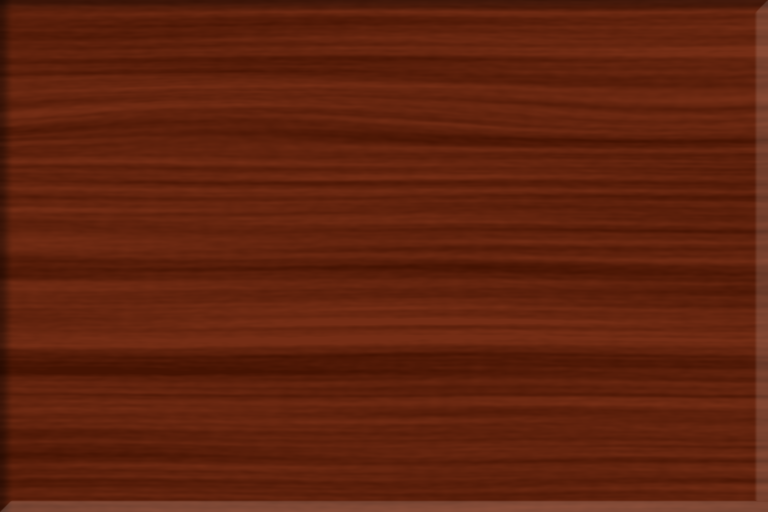
A Shadertoy shader for this texture:

```glsl
// Polished mahogany board with horizontal grain and a bevelled edge

vec2 gradient(vec2 cell) {
    float angle = 6.2832 * fract(sin(dot(cell, vec2(127.1, 311.7))) * 43758.55);
    return vec2(cos(angle), sin(angle));
}

float gradientNoise(vec2 p) {
    vec2 i = floor(p), f = p - i;
    vec2 u = f * f * f * (f * (f * 6.0 - 15.0) + 10.0);
    vec2 e = vec2(1.0, 0.0);
    float low = mix(dot(gradient(i), f), dot(gradient(i + e), f - e), u.x);
    float high = mix(dot(gradient(i + e.yx), f - e.yx), dot(gradient(i + 1.0), f - 1.0), u.x);
    return mix(low, high, u.y);
}

// Soft horizontal stripe around a given height
float stripe(float y, float centre, float width) {
    float d = (y - centre) / width;
    return exp(-d * d);
}

// Lightness of the wood, 0 = dark, 1 = light
float grain(vec2 p) {
    // Gentle drift of the fibres, with one strong swell in the upper part
    float y = p.y + 0.012 * gradientNoise(vec2(p.x * 1.3, p.y * 5.0) + 7.3);
    y += 0.018 * cos(p.x * 4.2 + 0.9) * stripe(p.y, 0.77, 0.06);

    // Broad light and dark zones
    float tone = 0.55;
    tone += 0.28 * stripe(y, 0.365, 0.045) + 0.26 * stripe(y, 0.79, 0.026);
    tone += 0.22 * stripe(y, 0.535, 0.018) + 0.2 * stripe(y, 0.905, 0.015);
    tone -= 0.28 * stripe(y, 0.475, 0.028) + 0.25 * stripe(y, 0.275, 0.025);
    tone -= 0.22 * stripe(y, 0.738, 0.02) + 0.2 * stripe(y, 0.06, 0.018);

    // Growth bands from coarse to fine, stretched along the board
    tone += 0.34 * gradientNoise(vec2(p.x * 0.5, y * 17.0) + 3.7);
    tone += 0.46 * gradientNoise(vec2(p.x * 0.7, y * 43.0) + 11.2);
    tone += 0.40 * gradientNoise(vec2(p.x * 1.1, y * 91.0) + 23.6);

    // Thin dark rings at irregular spacing
    for (float k = 0.0; k < 12.0; k++) {
        float jitter = fract(sin(k * 41.3 + 2.0) * 917.3);
        float centre = (k + 0.2 + 0.6 * jitter) / 12.0;
        float fade = 0.75 + 0.6 * gradientNoise(vec2(p.x * 1.6, k * 3.7));
        tone -= (0.15 + 0.22 * jitter) * fade * stripe(y, centre, 0.0045);
    }

    // Short fibres and pores
    tone += 0.13 * gradientNoise(vec2(p.x * 22.0, y * 150.0));
    tone += 0.08 * gradientNoise(vec2(p.x * 45.0, y * 105.0) + 51.4);
    return clamp(tone, 0.0, 1.0);
}

void mainImage(out vec4 fragColor, in vec2 fragCoord) {
    vec2 p = fragCoord / iResolution.y;
    float right = iResolution.x / iResolution.y - p.x;
    float top = 1.0 - p.y;

    vec3 wood = mix(vec3(0.27, 0.073, 0.006), vec3(0.46, 0.178, 0.082), grain(p));

    // Shaded left and top edges
    wood *= 1.0 - 0.4 * smoothstep(0.028, 0.0, p.x);
    wood *= 1.0 - 0.38 * smoothstep(0.026, 0.0, top);

    // Lit bottom and right edges with mitred corners
    float bottomLit = smoothstep(0.024, 0.019, p.y) * smoothstep(-0.003, 0.003, p.x - p.y);
    float rightLit = smoothstep(0.028, 0.019, right) * smoothstep(-0.003, 0.003, top - right);
    wood = mix(wood, vec3(1.0, 0.97, 0.95), max(0.17 * bottomLit, 0.14 * rightLit));

    fragColor = vec4(wood, 1.0);
}
```
